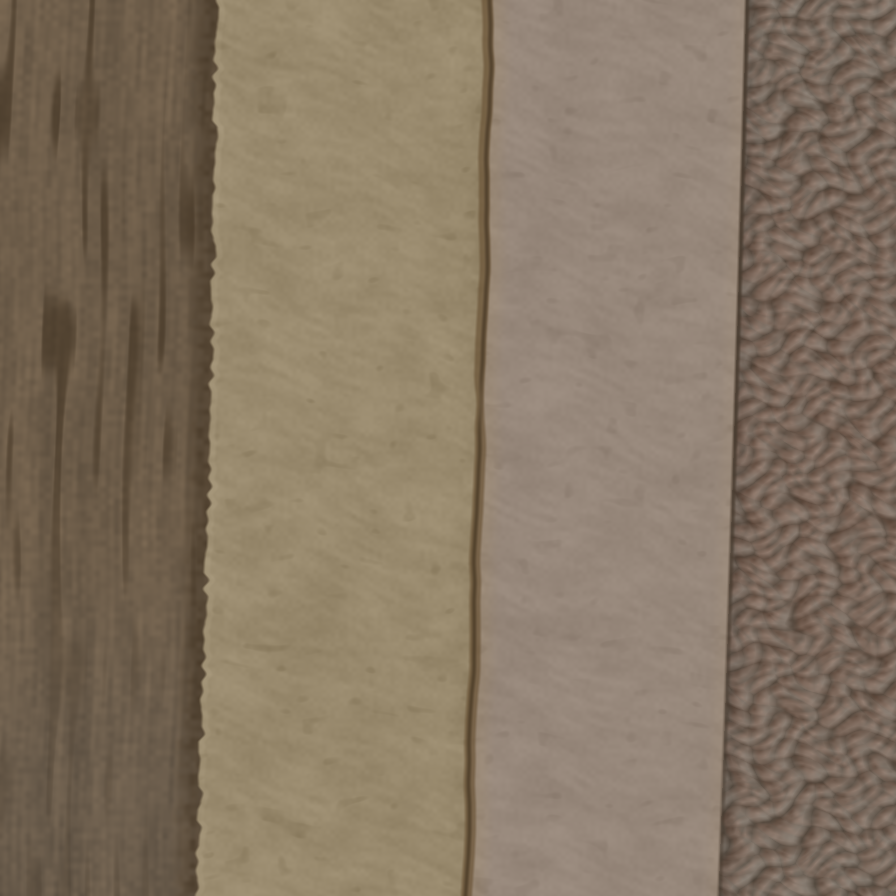
This texture is drawn by a three.js fragment shader. Its source:

```glsl
varying vec2 vUv;

#define WOOD vec3(0.415, 0.352, 0.278)
#define WOOD_DARK vec3(0.25, 0.195, 0.13)
#define CREAM vec3(0.600, 0.541, 0.430)
#define ROSE vec3(0.590, 0.530, 0.480)
#define CLOTH vec3(0.465, 0.398, 0.350)
#define SEAM vec3(0.335, 0.265, 0.175)
#define CLOTH_SCALE vec2(46.0, 66.0)
#define CLOTH_RELIEF 0.17
#define GRAIN_DEPTH 0.60
#define FIBRE_DEPTH 0.050
#define SOFT 0.0022

float hash(vec2 p) {
  vec3 q = fract(p.xyx * vec3(0.1031, 0.1030, 0.0973));
  q += dot(q, q.yzx + 33.33);
  return fract((q.x + q.y) * q.z);
}

float noise(vec2 p) {
  vec2 i = floor(p), f = fract(p);
  f = f * f * (3.0 - 2.0 * f);
  return mix(mix(hash(i), hash(i + vec2(1.0, 0.0)), f.x),
             mix(hash(i + vec2(0.0, 1.0)), hash(i + 1.0), f.x), f.y);
}

// Distance to the nearest scattered cell centre
float cellular(vec2 p) {
  vec2 i = floor(p), f = fract(p);
  float nearest = 4.0;
  for (int y = -1; y <= 1; y++) {
    for (int x = -1; x <= 1; x++) {
      vec2 g = vec2(float(x), float(y));
      vec2 centre = g + vec2(hash(i + g), hash(i + g + 57.0)) - f;
      nearest = min(nearest, dot(centre, centre));
    }
  }
  return sqrt(nearest);
}

// Gently bowed vertical boundary
float boundary(float y, float base, float slope, float bend) {
  return base + y * (slope - bend * y);
}

float line(float d, float width) {
  return 1.0 - smoothstep(width - SOFT, width + SOFT, abs(d));
}

vec3 wood(vec2 p, float d) {
  float x = p.x - 0.025 * p.y + 0.002 * sin(p.y * 17.0);
  float broad = noise(vec2(x * 48.0, p.y * 3.0));
  float fine = noise(vec2(x * 190.0, p.y * 17.0));
  float fleck = noise(vec2(p.x * 130.0, p.y * 150.0));
  vec3 col = WOOD * (0.86 + 0.12 * broad + 0.12 * fine + 0.10 * fleck);
  float pores = smoothstep(0.62, 0.92, noise(vec2(x * 92.0 + 7.0, p.y * 8.0)));
  pores *= 0.35 + 0.65 * smoothstep(0.2, 0.6, p.y);
  col = mix(col, WOOD_DARK, pores * GRAIN_DEPTH);
  // Grey wear low down, rough shadow at the right rim
  col += vec3(-0.004, 0.004, 0.014) * (1.0 - smoothstep(0.1, 0.45, p.y));
  float rim = smoothstep(-0.034, -0.006, d) * (0.35 + 0.65 * fleck);
  return mix(col, WOOD_DARK, rim * 0.75);
}

// Slanted fibres and soft mottling shared by both smooth strips
float paper(vec2 p) {
  vec2 q = p + 0.006 * vec2(sin(p.y * 31.0), sin(p.x * 37.0 + p.y * 11.0));
  float fibre = noise(vec2(q.x * 38.0 - q.y * 12.0, q.y * 125.0 + q.x * 45.0));
  float mottle = noise(q * vec2(22.0, 30.0));
  float grit = noise(p * 210.0);
  float dent = smoothstep(0.78, 0.98, noise(q * vec2(50.0, 85.0) + 19.0));
  return FIBRE_DEPTH * (0.7 * fibre + 0.6 * mottle + 0.4 * grit - 0.85 - 0.7 * dent);
}

vec3 cloth(vec2 p) {
  vec2 q = p * CLOTH_SCALE;
  q += 0.35 * vec2(sin(q.y * 1.3 + sin(q.x)), sin(q.x * 1.7 + q.y * 0.4));
  float here = cellular(q);
  float lit = cellular(q + vec2(0.30, -0.34)) - here;
  float fringe = cellular(q + vec2(-0.28, 0.05)) - here;
  float thread = noise(p * vec2(170.0, 230.0)) - 0.5;
  vec3 col = CLOTH + CLOTH_RELIEF * lit + 0.05 * thread;
  col += fringe * vec3(0.045, -0.015, -0.030);
  col -= 0.05 * smoothstep(0.55, 0.9, here);
  float warm = sin(p.y * 3.14159);
  return col + vec3(0.004, -0.009, -0.011) * warm + vec3(0.0, 0.010, 0.012);
}

void main() {
  vec2 p = vUv;
  float teeth = 0.007 * (noise(vec2(p.y * 105.0, 3.0)) - 0.5);
  float dWood = p.x - boundary(p.y, 0.219, 0.038, 0.016) - teeth;
  float wobble = 0.0015 * sin(p.y * 29.0) + 0.0015 * (noise(vec2(p.y * 40.0, 8.0)) - 0.5);
  float dSeam = p.x - boundary(p.y, 0.521, 0.032, 0.008) - wobble;
  float dCloth = p.x - boundary(p.y, 0.802, 0.037, 0.006);
  float surface = paper(p);

  // Smooth strips with slightly lifted rims
  vec3 cream = CREAM + surface;
  cream += 0.025 * line(dWood - 0.004, 0.003);
  cream -= 0.035 * smoothstep(-0.035, 0.0, dSeam) * noise(p * vec2(90.0, 70.0));
  vec3 rose = ROSE + surface * 0.8;
  rose += vec3(0.010, 0.004, -0.018) * (1.0 - smoothstep(0.008, 0.03, dSeam));
  rose += vec3(0.014, 0.010, 0.0) * smoothstep(-0.022, -0.004, dCloth);

  vec3 col = mix(wood(p, dWood), cream, smoothstep(-SOFT, SOFT, dWood));
  col = mix(col, rose, smoothstep(-SOFT, SOFT, dSeam));
  col = mix(col, cloth(p), smoothstep(-SOFT, SOFT, dCloth));

  // Seam: broad brown groove, dark core, pinch above the middle
  float pinch = exp(-pow((p.y - 0.55) * 45.0, 2.0));
  col = mix(col, SEAM * 1.25, 0.72 * line(dSeam, 0.0062 - 0.002 * pinch));
  float core = mix(-0.001, 0.0025, smoothstep(0.5, 0.6, p.y));
  col = mix(col, SEAM * 0.85, 0.75 * (1.0 - 0.5 * pinch) * line(dSeam - core, 0.0022));

  // Narrow shadow where the cloth begins
  float shade = 0.5 + 0.35 * smoothstep(0.1, 0.6, p.y);
  col = mix(col, SEAM * vec3(0.92, 0.96, 1.15), shade * line(dCloth - 0.001, 0.0024));
  col *= 1.0 - 0.10 * (1.0 - smoothstep(0.0, 0.025, dCloth)) * step(0.0, dCloth);

  gl_FragColor = vec4(col, 1.0);
}
```
